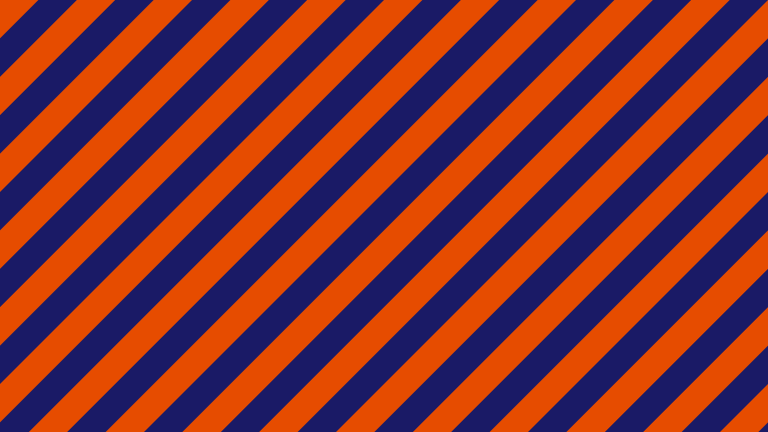
A Shadertoy shader for this pattern:

```glsl
// Flat diagonal stripes, orange and navy in equal widths, rising to the right
// at 45 degrees. A folded repeat along the diagonal gives the signed distance
// to the nearest stripe edge, which is smoothed over about one pixel.

// Positive inside the orange half of each unit period, zero on both edges.
float stripeDistance(float t) {
    return 0.25 - abs(fract(t + 0.25) - 0.5);
}

void mainImage(out vec4 fragColor, in vec2 fragCoord) {
    // Canvas widths, measured right and down from the top left corner
    vec2 p = vec2(fragCoord.x, iResolution.y - fragCoord.y) / iResolution.x;

    // Ten periods across the width, and the same spacing down the height
    float edge = stripeDistance(10.0 * (p.x + p.y));

    // Perpendicular distance in canvas widths, then coverage of the pixel
    float dist = edge / (10.0 * sqrt(2.0));
    float coverage = clamp(dist * iResolution.x + 0.5, 0.0, 1.0);

    vec3 navy = vec3(0.10, 0.10, 0.40);
    vec3 orange = vec3(0.90, 0.30, 0.00);
    fragColor = vec4(mix(navy, orange, coverage), 1.0);
}
```
